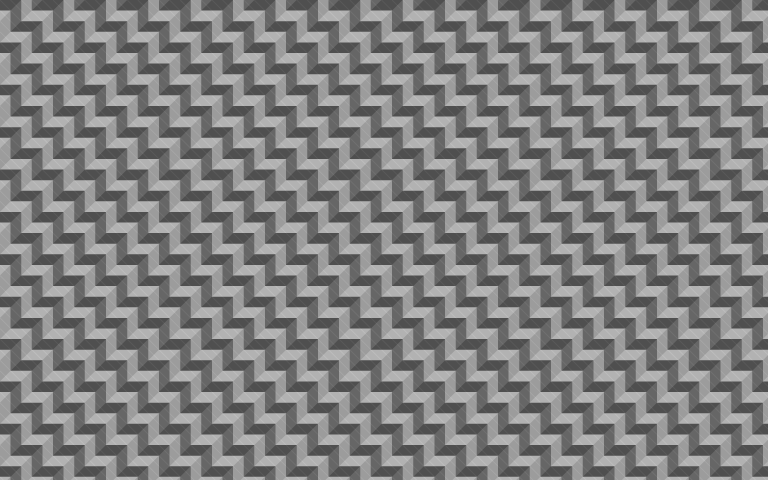
Write a Shadertoy shader that draws this pattern.

```glsl
// Interlocking light and dark folded ribbons, stepping down to the right in grey.

// Grey of the ribbons at q, in cells counted from the upper left.
float ribbonGrey(vec2 q) {
    vec2 cell = floor(q);
    vec2 f = q - cell;
    float oddRow = mod(cell.y, 2.0);

    // Place along the step: 0 left fold, 1 level run, 2 right fold, 3 upright run.
    float place = mod(cell.x + 1.0 - (cell.y - oddRow) + oddRow, 4.0);
    bool isDark = (place < 2.5) != (oddRow > 0.5);

    // Each fold is mitred along the rising diagonal.
    bool upperLeft = f.x + f.y < 1.0;
    bool isLevel = place < 0.5 ? !upperLeft
                 : place < 1.5 ? true
                 : place < 2.5 ? upperLeft
                 : false;

    float grey = isDark ? (isLevel ? 0.31 : 0.40)
                        : (isLevel ? 0.70 : 0.61);

    // Faint seam along the falling diagonal.
    return grey + 0.04 * step(abs(f.x - f.y), 0.06);
}

void mainImage(out vec4 fragColor, in vec2 fragCoord) {
    const int SAMPLES = 4;
    float grey = 0.0;

    // Average a grid of samples over the pixel to smooth the edges.
    for (int j = 0; j < SAMPLES; j++) {
        for (int i = 0; i < SAMPLES; i++) {
            vec2 offset = (vec2(i, j) + 0.5) / float(SAMPLES) - 0.5;
            vec2 p = (fragCoord + offset) / iResolution.y;
            grey += ribbonGrey(45.3 * vec2(p.x, 1.0 - p.y));
        }
    }
    fragColor = vec4(vec3(grey / float(SAMPLES * SAMPLES)), 1.0);
}
```
